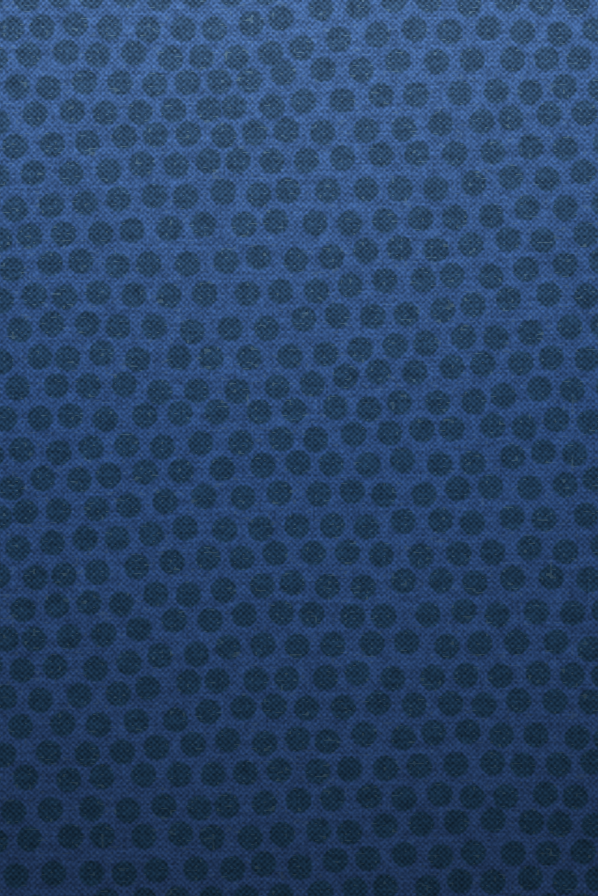
A WebGL 1 fragment shader for this pattern:

```glsl
precision highp float;
// Woven blue cloth printed with loosely packed teal dots, lit from the top.
// Dots sit on a drifting and jittered hexagonal grid; the cloth is a checker
// of threads with uneven yarn, mostly level streaks and sparse pale flecks.
uniform vec2 u_resolution;

// Lengths are fractions of the canvas width.
const vec2 GRID_STEP = vec2(0.0588, 0.0509);
const float GRID_TILT = 0.05;
const float DOT_RADIUS = 0.0212;
const float DOT_JITTER = 0.0066;
const float DOT_DRIFT = 0.036;
const float EDGE_FRAY = 0.0018;
const float EDGE_SOFTNESS = 0.0030;
const float THREADS = 200.0;
const float WEAVE_CONTRAST = 0.15;
const float YARN_CONTRAST = 0.38;
const float FLECK_STRENGTH = 0.38;

const vec3 CLOTH_TOP = vec3(0.268, 0.402, 0.605);
const vec3 CLOTH_MID = vec3(0.168, 0.280, 0.460);
const vec3 CLOTH_LOW = vec3(0.118, 0.195, 0.325);
const vec3 DOT_TOP = vec3(0.215, 0.328, 0.458);
const vec3 DOT_MID = vec3(0.124, 0.226, 0.333);
const vec3 DOT_LOW = vec3(0.078, 0.158, 0.232);
const vec3 FLECK_COLOR = vec3(0.54, 0.66, 0.70);

float hash(vec2 p) {
  vec3 q = fract(vec3(p.xyx) * 0.1031);
  q += dot(q, q.yzx + 33.33);
  return fract((q.x + q.y) * q.z);
}

float noise(vec2 p) {
  vec2 i = floor(p), f = fract(p);
  f = f * f * (3.0 - 2.0 * f);
  return mix(mix(hash(i), hash(i + vec2(1.0, 0.0)), f.x),
             mix(hash(i + vec2(0.0, 1.0)), hash(i + 1.0), f.x), f.y);
}

// Centre of one dot: hexagonal slot + smooth drift + random jitter in a disc.
vec2 dotCentre(vec2 id) {
  vec2 slot = id + 0.5 + vec2(0.5 * mod(id.y, 2.0), 0.0);
  vec2 drift = vec2(noise(id * 0.19 + 7.3), noise(id * 0.19 + 41.7)) - 0.5;
  float angle = 6.2832 * hash(id + 113.0);
  float reach = DOT_JITTER * sqrt(hash(id + 171.0));
  return slot * GRID_STEP + DOT_DRIFT * drift
       + reach * vec2(cos(angle), sin(angle));
}

// Signed distance to the nearest dot.
float dotDistance(vec2 p) {
  float nearest = 1.0;
  float row = floor(p.y / GRID_STEP.y);
  for (int j = -1; j <= 1; j++) {
    float r = row + float(j);
    float column = floor(p.x / GRID_STEP.x - 0.5 * mod(r, 2.0));
    for (int i = -1; i <= 1; i++) {
      vec2 id = vec2(column + float(i), r);
      nearest = min(nearest, distance(p, dotCentre(id)));
    }
  }
  return nearest - DOT_RADIUS;
}

vec3 ramp(vec3 low, vec3 mid, vec3 top, float t) {
  return t < 0.5 ? mix(low, mid, t * 2.0) : mix(mid, top, t * 2.0 - 1.0);
}

void main() {
  vec2 p = gl_FragCoord.xy / u_resolution.x;
  vec2 uv = gl_FragCoord.xy / u_resolution;
  float edge = max(EDGE_SOFTNESS, 1.0 / u_resolution.x);
  vec2 thread = p * THREADS;

  // Printed dots with slightly frayed edges
  float c = cos(GRID_TILT), s = sin(GRID_TILT);
  vec2 tilted = vec2(c * p.x + s * p.y, c * p.y - s * p.x);
  float fray = EDGE_FRAY * (noise(thread * 0.8 + 19.0) - 0.5);
  float ink = 1.0 - smoothstep(-edge, edge, dotDistance(tilted) + fray);

  // Light falling off downward and towards the sides
  float side = uv.x - 0.5;
  float light = clamp(uv.y - 0.3 * side * side + 0.02, 0.0, 1.0);
  vec3 cloth = ramp(CLOTH_LOW, CLOTH_MID, CLOTH_TOP, light);
  vec3 dye = ramp(DOT_LOW, DOT_MID, DOT_TOP, light);
  vec3 color = mix(cloth, dye, ink);

  // Over-and-under weave with uneven yarn, stronger along the level weft
  float weave = sin(3.14159 * thread.x) * sin(3.14159 * thread.y);
  float weft = noise(thread * vec2(0.22, 1.4) + 5.0) - 0.5;
  float warp = noise(thread * vec2(1.4, 0.28) + 57.0) - 0.5;
  float grain = noise(thread * 1.6 + 91.0) - 0.5;
  float yarn = 0.48 * weft + 0.26 * warp + 0.6 * grain;
  color *= 1.0 + WEAVE_CONTRAST * weave * (1.0 + 0.4 * ink)
         + YARN_CONTRAST * yarn;

  // Sparse pale flecks, a little clearer on the dark dots
  float fleck = smoothstep(0.78, 0.98, noise(thread * vec2(0.7, 1.4) + 133.0));
  float fleckAmount = FLECK_STRENGTH * fleck * (0.55 + 0.45 * ink);
  color = mix(color, FLECK_COLOR * (0.45 + 0.55 * light), fleckAmount);

  gl_FragColor = vec4(color, 1.0);
}
```
